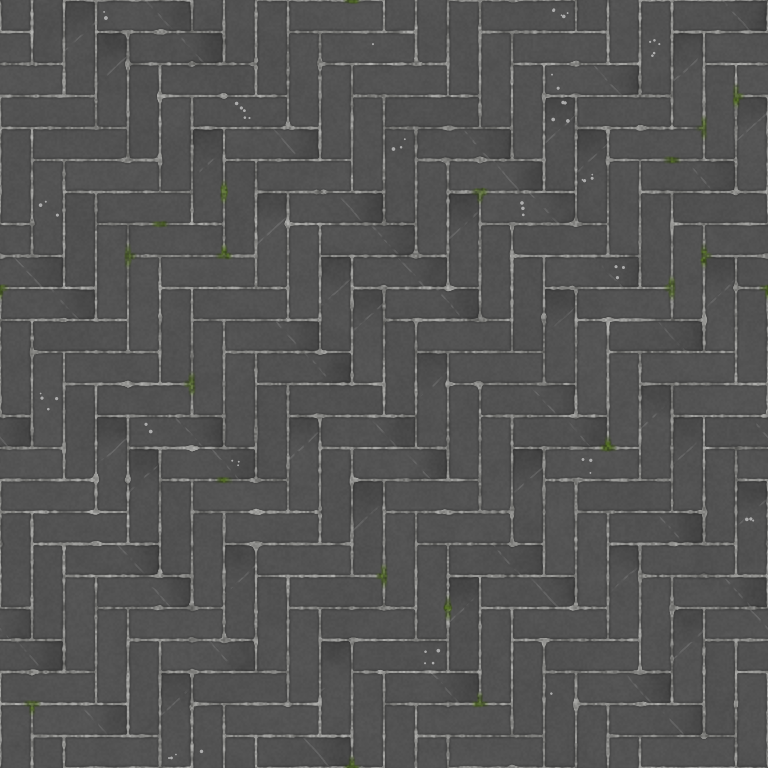
Reproduce this texture procedurally as a WebGL 1 fragment shader.

```glsl
precision highp float;
// Dark grey paving in a herringbone of 3:1 bricks on a 24 x 24 cell grid (the bond repeats every 6 cells).
// Each cell finds its brick from its diagonal; a rounded box gives the rough, sandy joints.
// Hashed wear adds dark ends, scratches, chipped corners, pale specks and moss; all of it wraps.
uniform vec2 u_resolution;

const float CELLS = 24.0;

float hash(vec2 p) {
  vec3 q = fract(p.xyx * 0.1031);
  q += dot(q, q.yzx + 33.33);
  return fract((q.x + q.y) * q.z);
}

// Value noise with n lattice cells across the tile
float noise(vec2 uv, float n) {
  vec2 i = floor(uv * n), f = fract(uv * n);
  f *= f * (3.0 - 2.0 * f);
  vec2 a = mod(i, n), b = mod(i + 1.0, n);
  return mix(mix(hash(a), hash(vec2(b.x, a.y)), f.x),
             mix(hash(vec2(a.x, b.y)), hash(b), f.x), f.y);
}

// Depth inside a rounded 3 x 1 brick, negative outside
float brickDepth(vec2 local) {
  vec2 q = abs(local - vec2(1.5, 0.5)) - vec2(1.5, 0.5) + 0.08;
  return 0.08 - length(max(q, 0.0)) - min(max(q.x, q.y), 0.0);
}

// One to five small pale specks in a few of the cells
float specks(vec2 cell, vec2 f, float aa) {
  float amount = 0.0;
  float count = 1.0 + floor(5.0 * hash(cell + 71.0));
  for (int i = 0; i < 5; i++) {
    vec2 seed = cell + 37.0 * float(i);
    vec2 center = 0.2 + 0.6 * vec2(hash(seed + 5.0), hash(seed + 13.0));
    float radius = 0.025 + 0.035 * hash(seed + 29.0);
    float dot1 = 1.0 - smoothstep(radius - aa, radius + aa, length(f - center));
    amount = max(amount, dot1 * step(float(i) + 0.5, count));
  }
  return amount * step(0.968, hash(cell + 113.0));
}

void main() {
  vec2 uv = gl_FragCoord.xy / u_resolution;
  vec2 p = uv * CELLS;
  float aa = 0.6 * CELLS / min(u_resolution.x, u_resolution.y);

  // Herringbone: three cells along a flat brick, then three up an upright one
  vec2 cell = floor(p), f = fract(p);
  float k = floor(mod(cell.x + cell.y + 4.5, 6.0));
  bool flatBrick = k < 2.5;
  float part = flatBrick ? k : k - 3.0;
  vec2 local = flatBrick ? vec2(part + f.x, f.y) : vec2(part + f.y, 1.0 - f.x);
  vec2 id = mod(cell - part * (flatBrick ? vec2(1, 0) : vec2(0, 1)), CELLS);

  float coarse = noise(uv, 48.0);
  float rough = noise(uv, 168.0);
  float grain = noise(uv, 384.0);

  // Joint half-width, widened where corners are chipped
  vec2 node = floor(p + 0.5);
  vec2 nodeId = mod(node, CELLS);
  float toNode = length(p - node);
  float chip = step(0.8, hash(nodeId + 51.0)) * (1.0 - smoothstep(0.03, 0.24, toNode));
  float halfWidth = 0.036 + 0.03 * (rough - 0.5) + 0.018 * (coarse - 0.5) + 0.09 * chip * rough;
  float depth = brickDepth(local);
  float brick = smoothstep(halfWidth - aa, halfWidth + aa, depth);

  // Brick face: slight tone shifts, grain and a dark rim
  float tone = 0.322 + 0.012 * (hash(id + 7.0) - 0.5) + 0.014 * (noise(uv, 36.0) - 0.5);
  tone += 0.022 * (grain - 0.5) + 0.012 * (rough - 0.5);
  tone -= 0.05 * (1.0 - smoothstep(halfWidth, halfWidth + 0.1, depth));

  // Worn bricks: a darker end and a broken diagonal scratch
  float worn = step(0.66, hash(id + 19.0));
  tone -= worn * 0.045 * smoothstep(1.7, 3.0, local.x) * (0.6 + 0.8 * coarse);
  float shift = 0.3 * (hash(id + 43.0) - 0.5);
  float scratch = abs(local.x + 0.9 * local.y - 2.4 + shift + 0.06 * (coarse - 0.5)) / 1.35;
  scratch = 1.0 - smoothstep(0.012, 0.012 + 1.5 * aa, scratch);
  tone += worn * 0.07 * scratch * smoothstep(0.25, 0.7, rough);

  // Sandy joint, dimmer along some stretches
  float sand = 0.43 + 0.2 * grain + 0.12 * (rough - 0.5) + 0.12 * (noise(uv, 24.0) - 0.5);
  vec3 color = mix(vec3(sand, sand, sand - 0.01), vec3(tone), brick);

  // Moss gathers at a few joint crossings
  float moss = step(0.968, hash(nodeId + 89.0));
  moss *= 1.0 - smoothstep(0.08, 0.32, length((p - node) * vec2(1.0, 0.7)));
  moss *= 1.0 - smoothstep(halfWidth, halfWidth + 0.1, depth);
  color = mix(color, vec3(0.26, 0.35, 0.1) * (0.7 + 0.6 * grain), moss * (0.5 + 0.5 * rough));

  color = mix(color, vec3(0.72), 0.9 * specks(mod(cell, CELLS), f, aa));
  gl_FragColor = vec4(color, 1.0);
}
```
